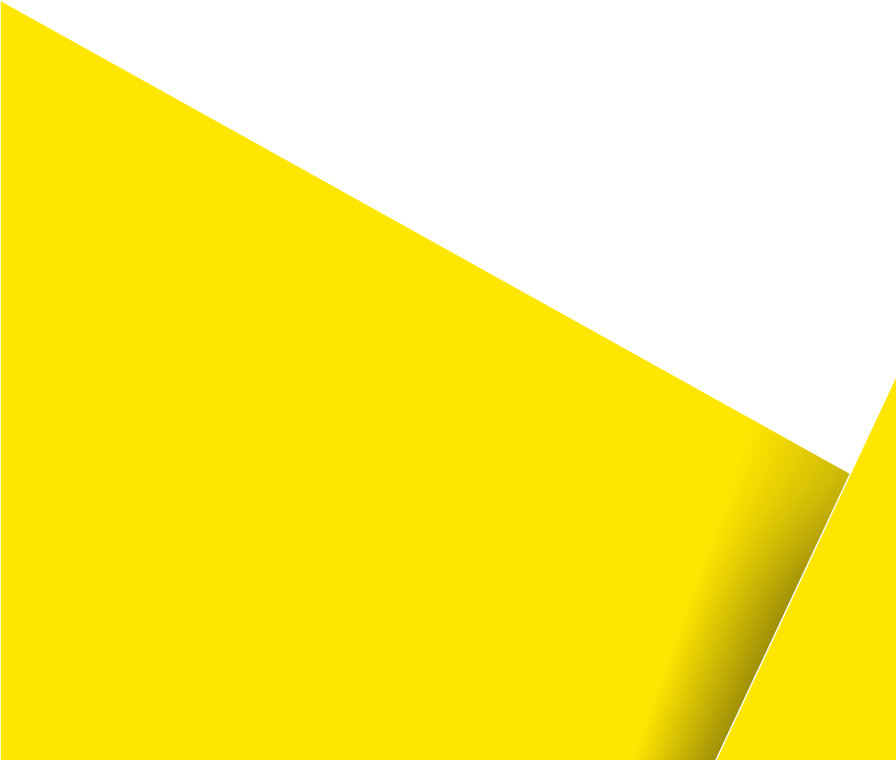
Give the GLSL for this background, as a Shadertoy shader.

```glsl
// Antialiased coverage of the side where the distance is negative
float inside(float dist) {
    return clamp(0.5 - dist * iResolution.y, 0.0, 1.0);
}

// Signed distance to a line through a point, positive along its normal
float lineDistance(vec2 p, vec2 point, vec2 normal) {
    return dot(p - point, normalize(normal));
}

void mainImage(out vec4 fragColor, in vec2 fragCoord) {
    vec2 p = fragCoord / iResolution.xy * vec2(1.18, 1.0);
    vec3 white = vec3(1.0);
    vec3 yellow = vec3(1.0, 0.9, 0.0);

    // Sloping top edge and steep fold
    float slope = lineDistance(p, vec2(0.0, 0.999), vec2(0.623, 1.12));
    float fold = lineDistance(p, vec2(0.944, 0.0), vec2(1.0, -0.4695));

    // Shadow deepening toward the fold, weaker near the top
    float shadowStart = 0.832 + 0.357 * p.y;
    float shadowEnd = 0.944 + 0.4695 * p.y;
    float shadow = clamp((p.x - shadowStart) / (shadowEnd - shadowStart), 0.0, 1.0);
    float strength = mix(0.38, 0.21, smoothstep(0.18, 0.4, p.y));
    vec3 sheetColor = yellow * (1.0 - strength * shadow);
    sheetColor.b += 0.03 * shadow;

    // Shaded sheet, with a hairline gap beside the fold
    float sheet = inside(slope) * inside(fold + 0.0018) * inside(0.001 - p.x);
    vec3 color = mix(white, sheetColor, sheet);

    // Flat panel right of the fold
    color = mix(color, yellow, inside(-fold));

    fragColor = vec4(color, 1.0);
}
```
